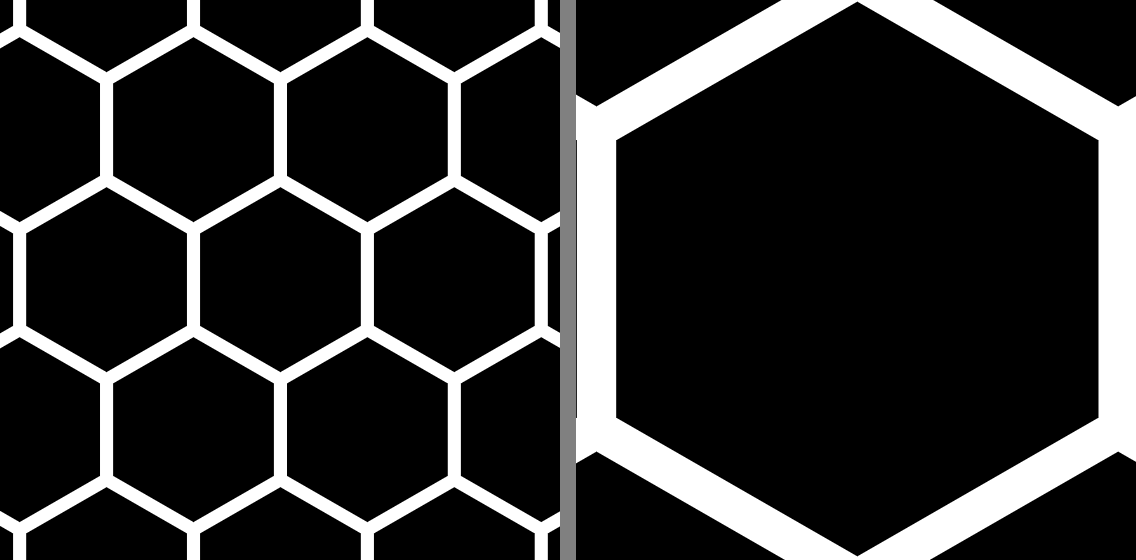
Left, the full canvas; right, a detail of the centre.
This pattern is drawn by a Shadertoy shader. Its source:

```glsl
// Distance from a point to the nearest border of a unit-wide honeycomb
float hexBorder(vec2 p) {
    const vec2 period = vec2(1.0, sqrt(3.0));
    vec2 a = mod(p + 0.5 * period, period) - 0.5 * period;
    vec2 b = mod(p, period) - 0.5 * period;
    vec2 q = abs(dot(a, a) < dot(b, b) ? a : b);
    return 0.5 - max(q.x, dot(q, vec2(0.5, 0.5 * sqrt(3.0))));
}

void mainImage(out vec4 fragColor, in vec2 fragCoord) {
    const float cellWidth = 0.3105;
    vec2 uv = (fragCoord - 0.5 * iResolution.xy) / iResolution.y;

    // Rows sit slightly closer than in a regular honeycomb
    vec2 p = (uv - vec2(0.0008, 0.0006)) / cellWidth * vec2(1.0, 1.004);

    // White walls around black cells, smoothed over one pixel
    float pixel = 1.0 / (cellWidth * iResolution.y);
    float wall = clamp(0.5 + (0.0377 - hexBorder(p)) / pixel, 0.0, 1.0);
    fragColor = vec4(vec3(wall), 1.0);
}
```
